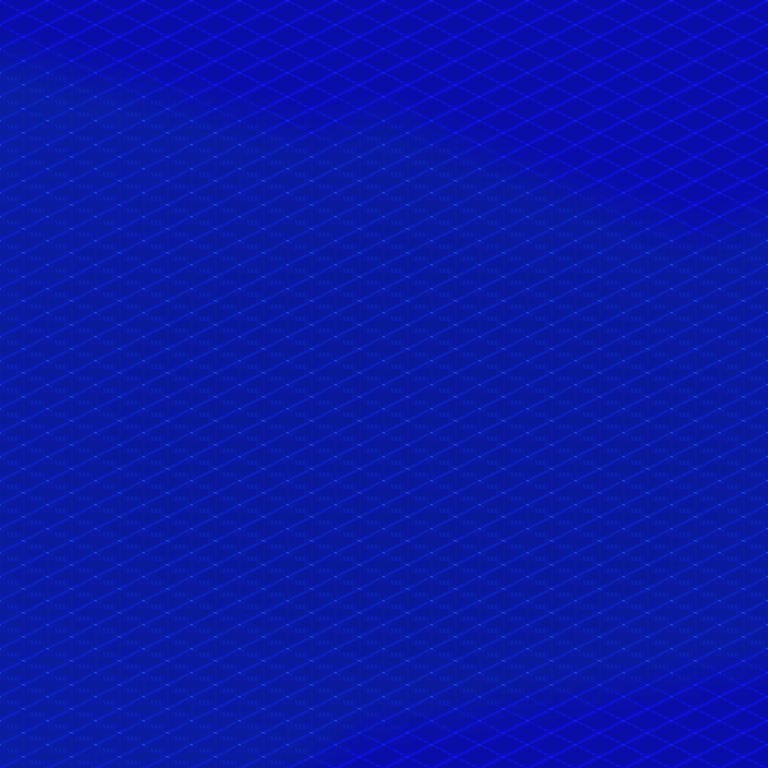
Reproduce this pattern procedurally as a WebGL 1 fragment shader.

```glsl
precision highp float;
// Fine isometric lattice, 16 diamonds across and 32 down, on deep blue.
// Diagonals are stepped into short flat treads, with broken flat dashes on the
// falling edges; broad regions move the hue from blue to violet.
uniform vec2 u_resolution;

const vec2 REPEATS = vec2(16.0, 32.0);
const float TREADS = 256.0;
const float LINE_HALF_HEIGHT = 0.00105;
const float HALO_HALF_HEIGHT = 0.0030;
const float LATTICE_DROP = 0.00098;
const float PI = 3.14159265;

float hash(vec2 cell) {
  return fract(sin(dot(cell, vec2(41.3, 289.1))) * 4375.85);
}

// Signed offset to the nearest integer
float toNearest(float v) {
  return fract(v + 0.5) - 0.5;
}

// Smooth coverage of a stroke at a given distance
float stroke(float dist, float halfWidth, float pixel) {
  return 1.0 - smoothstep(halfWidth - 0.5 * pixel, halfWidth + 0.6 * pixel, dist);
}

// Index of the flat tread that holds x, centred on the crossings
float treadIndex(float x) {
  return floor(x * TREADS + 0.5);
}

// Height from the nearest stepped diagonal; direction is 1 rising, -1 falling
float steppedDistance(vec2 uv, float direction) {
  float tread = treadIndex(uv.x) / TREADS;
  return abs(toNearest(uv.y * REPEATS.y - direction * tread * REPEATS.x)) / REPEATS.y;
}

// Height of the upper border of the blue region: joined sloping ridges
float upperBorder(float x) {
  float leftSlope = 0.935 - 0.27 * x;
  float peak = min(0.70 + 0.30 * x, 1.045 - 0.39 * x);
  return max(max(leftSlope, peak), 0.42 + 0.30 * x);
}

// Height of the lower border: steep at first, then shallow
float lowerBorder(float x) {
  return min(0.69 * (x - 0.39), 0.055 + 0.16 * (x - 0.47));
}

float violetAmount(vec2 uv) {
  float above = smoothstep(-0.045, 0.04, uv.y - upperBorder(uv.x));
  float below = smoothstep(-0.035, 0.04, lowerBorder(uv.x) - uv.y);
  return max(above, below);
}

// Blue base, deepest around the middle
vec3 baseColor(vec2 uv, float violet) {
  float edge = smoothstep(0.15, 0.65, length((uv - vec2(0.54, 0.42)) * vec2(0.7, 1.0)));
  vec3 blue = mix(vec3(0.037, 0.098, 0.595), vec3(0.04, 0.11, 0.630), edge);
  return mix(blue, vec3(0.04, 0.055, 0.655), violet);
}

// Short flat dash with crisp sides
float flatDash(vec2 local, vec2 halfSize) {
  vec2 q = local / halfSize;
  return exp(-dot(q * q, q * q));
}

void main() {
  vec2 uv = gl_FragCoord.xy / u_resolution + vec2(0.0, LATTICE_DROP);
  float pixel = 1.0 / min(u_resolution.x, u_resolution.y);
  float violet = violetAmount(uv);

  // Skewed lattice coordinates
  vec2 p = uv * REPEATS;
  float rise = p.x - p.y;
  float fall = p.x + p.y;

  // Lines, halo and crossings; every other tread is dimmer
  float riseDist = steppedDistance(uv, 1.0);
  float riseLine = stroke(riseDist, LINE_HALF_HEIGHT, pixel);
  float fallLine = stroke(steppedDistance(uv, -1.0), LINE_HALF_HEIGHT, pixel);
  float halo = stroke(riseDist, HALO_HALF_HEIGHT, pixel);
  float crossing = riseLine * fallLine;
  float bead = 1.0 - mod(treadIndex(uv.x), 2.0);

  // Broken dash around the middle of each falling edge
  float along = fract(rise) - 0.5;
  float across = toNearest(fall);
  vec2 local = 0.5 * vec2(along + across, across - along);
  float bits = 0.55 + 0.45 * cos(local.x * 24.0 * PI);
  float dash = flatDash(local, vec2(0.17, 0.10)) * bits;
  float arms = smoothstep(0.26, 0.42, abs(along));

  // Slight unevenness between cells
  vec3 color = baseColor(uv, violet);
  color *= 1.0 + 0.014 * (hash(floor(vec2(rise, fall))) - 0.5);

  // Faint upright seams through the crossings
  float seam = 1.0 - smoothstep(0.02, 0.07, abs(toNearest(2.0 * p.x)));
  color = mix(color, vec3(0.04, 0.13, 0.74), 0.18 * seam * (1.0 - violet));

  // Line work
  vec3 lineColor = mix(vec3(0.04, 0.125, 0.82), vec3(0.04, 0.06, 0.92), violet);
  float riseStrength = mix(0.80, 1.0, bead);
  float fallStrength = mix(0.10 + 0.60 * arms, mix(0.45, 0.95, bead), violet);
  color = mix(color, lineColor, halo * 0.20);
  color = mix(color, vec3(0.04, 0.14, 0.79), dash * 0.75 * (1.0 - violet));
  color = mix(color, lineColor, fallLine * fallStrength);
  color = mix(color, lineColor, riseLine * riseStrength);
  vec3 glint = mix(vec3(0.05, 0.29, 0.88), vec3(0.07, 0.09, 0.98), violet);
  color = mix(color, glint, crossing * 0.9);

  gl_FragColor = vec4(color, 1.0);
}
```
